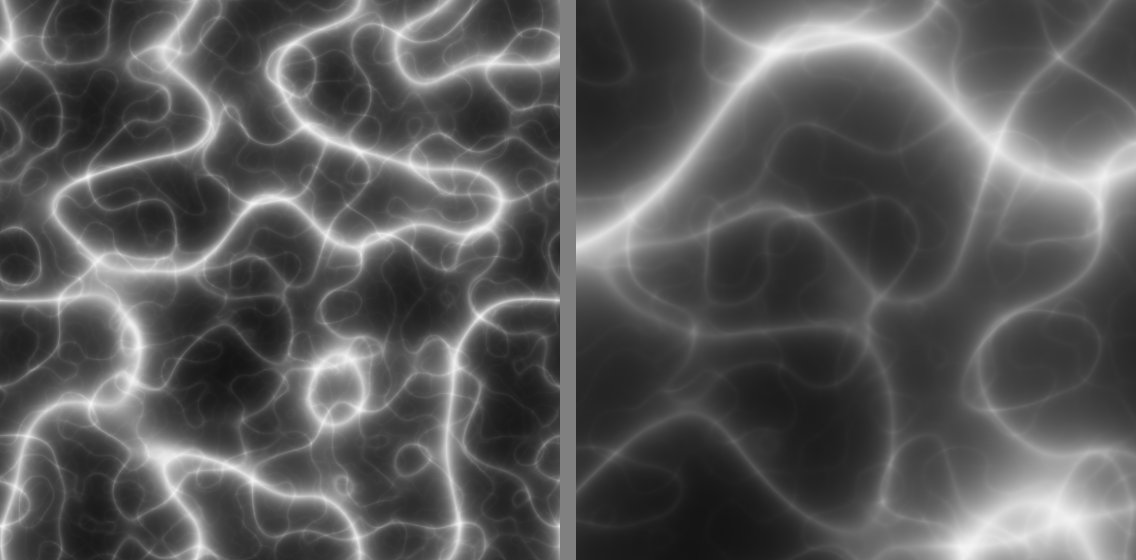
Left, the full canvas; right, a detail of the centre.
Reproduce this texture procedurally as a three.js fragment shader.

```glsl
varying vec2 vUv;

const float BASE_CELLS = 4.0;      // whole number of noise cells across the tile
const int OCTAVES = 6;
const float FIRST_STRENGTH = 0.55;
const float PERSISTENCE = 0.7;     // strength kept by each finer octave
const float GLOW_WIDTH = 0.055;    // noise height at which a filament halves
const float EDGE_SOFTNESS = 0.0006; // rounding of the filament core, canvas units
const float DARK_WEIGHT = 0.35;    // finer detail kept far from filaments
const float HEIGHT_SPREAD = 0.3;   // random lift of each lattice point
const float EXPOSURE = 1.45;
const float BLACK_LEVEL = 0.02;
const float SEED = 17.0;
const float TAU = 6.2831853;

vec2 hash2(vec2 cell, float seed) {
  vec3 p = fract(vec3(cell.xyx + seed * 0.73) * vec3(0.1031, 0.1030, 0.0973));
  p += dot(p, p.yzx + 33.33);
  return fract((p.xx + p.yz) * p.zy);
}

// Sloped plane through one lattice point, wrapped to the period
float cornerPlane(vec2 cell, vec2 offset, float period, float seed) {
  vec2 h = hash2(mod(cell, period), seed);
  float angle = TAU * h.x;
  float lift = HEIGHT_SPREAD * (2.0 * h.y - 1.0);
  return dot(vec2(cos(angle), sin(angle)), offset) + lift;
}

// Periodic gradient noise; the lift keeps zeros away from the lattice points
float gradientNoise(vec2 p, float period, float seed) {
  vec2 cell = floor(p);
  vec2 f = p - cell;
  vec2 fade = f * f * f * (f * (f * 6.0 - 15.0) + 10.0);
  vec2 right = vec2(1.0, 0.0);
  vec2 up = vec2(0.0, 1.0);
  float bottom = mix(cornerPlane(cell, f, period, seed),
                     cornerPlane(cell + right, f - right, period, seed), fade.x);
  float top = mix(cornerPlane(cell + up, f - up, period, seed),
                  cornerPlane(cell + 1.0, f - 1.0, period, seed), fade.x);
  return mix(bottom, top, fade.y);
}

// Bright thin line with a wide halo along the zero contour of the noise
float filament(float height, float softness) {
  float dist = sqrt(height * height + softness * softness);
  return GLOW_WIDTH / (GLOW_WIDTH + dist);
}

// Finer filaments gather around the coarser ones
float filamentWeb(vec2 uv) {
  float light = 0.0;
  float weight = 1.0;
  float strength = FIRST_STRENGTH;
  float cells = BASE_CELLS;
  for (int i = 0; i < OCTAVES; i++) {
    float seed = SEED + 11.0 * float(i);
    vec2 shift = hash2(vec2(float(i)), SEED);
    float height = gradientNoise(uv * cells + shift, cells, seed);
    float glow = filament(height, EDGE_SOFTNESS * cells);
    light += strength * weight * glow;
    weight *= mix(DARK_WEIGHT, 1.0, glow);
    strength *= PERSISTENCE;
    cells *= 2.0;
  }
  return light;
}

// Linear in the darks, rolling off smoothly towards white
float shoulder(float x) {
  float square = x * x;
  return x / sqrt(sqrt(1.0 + square * square));
}

void main() {
  float light = max(filamentWeb(vUv) * EXPOSURE - BLACK_LEVEL, 0.0);
  gl_FragColor = vec4(vec3(shoulder(light)), 1.0);
}
```
